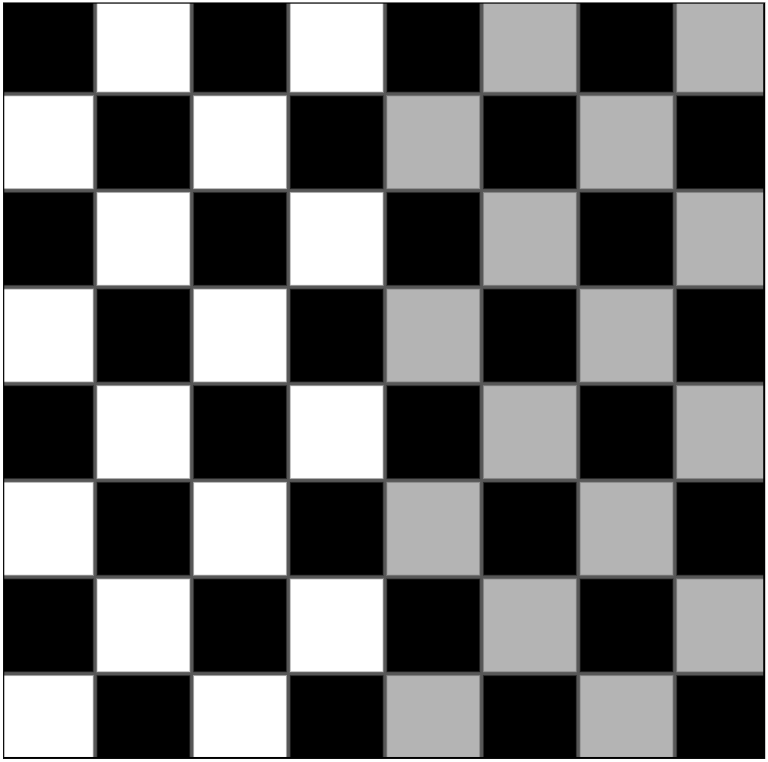
A WebGL 1 fragment shader for this pattern:

```glsl
precision highp float;
// Framed 8 by 8 checkerboard, white on the left half and grey on the right, with soft grey seams.

uniform vec2 u_resolution;

// All lengths are fractions of the canvas height.
const vec2 BOARD_CENTER = vec2(0.5052, 0.4963);
const float CELL_SIZE = 0.1268;
const vec2 FRAME_MIN = vec2(0.0040, 0.0040);
const vec2 FRAME_MAX = vec2(1.0042, 0.9968);
const float THIN_FRAME = 0.0016;
const float THICK_FRAME = 0.0026;
const float SEAM_CORE = 0.0010;
const float SEAM_EDGE = 0.0040;

const vec3 BLACK = vec3(0.0);
const vec3 WHITE = vec3(1.0);
const vec3 GREY = vec3(0.705);
const vec3 SEAM_COLOR = vec3(0.34);

// Antialiased coverage of the region where the distance is positive.
float coverage(float dist, float pixel) {
  return clamp(dist / pixel + 0.5, 0.0, 1.0);
}

// Signed distance to a rectangle, positive inside.
float insideBox(vec2 p, vec2 low, vec2 high) {
  vec2 d = min(p - low, high - p);
  return min(d.x, d.y);
}

vec3 checkerColor(vec2 cell) {
  vec3 lightColor = cell.x < 0.0 ? WHITE : GREY;
  return mod(cell.x + cell.y, 2.0) < 0.5 ? lightColor : BLACK;
}

// Soft line around every cell boundary.
float seamMask(vec2 grid, float cellSize, float pixel) {
  vec2 local = fract(grid);
  vec2 toEdge = min(local, 1.0 - local) * cellSize;
  float dist = min(toEdge.x, toEdge.y);
  return 1.0 - smoothstep(SEAM_CORE, max(SEAM_EDGE, SEAM_CORE + pixel), dist);
}

void main() {
  float pixel = 1.0 / u_resolution.y;
  vec2 p = gl_FragCoord.xy * pixel;
  vec2 grid = (p - BOARD_CENTER) / CELL_SIZE;

  // Squares and seams
  vec3 color = checkerColor(floor(grid));
  color = mix(color, SEAM_COLOR, seamMask(grid, CELL_SIZE, pixel));

  // Black frame, heavier at the right and bottom
  vec2 innerMin = FRAME_MIN + vec2(THIN_FRAME, THICK_FRAME);
  vec2 innerMax = FRAME_MAX - vec2(THICK_FRAME, THIN_FRAME);
  color = mix(BLACK, color, coverage(insideBox(p, innerMin, innerMax), pixel));

  // White margin outside the frame
  color = mix(WHITE, color, coverage(insideBox(p, FRAME_MIN, FRAME_MAX), pixel));

  gl_FragColor = vec4(color, 1.0);
}
```
